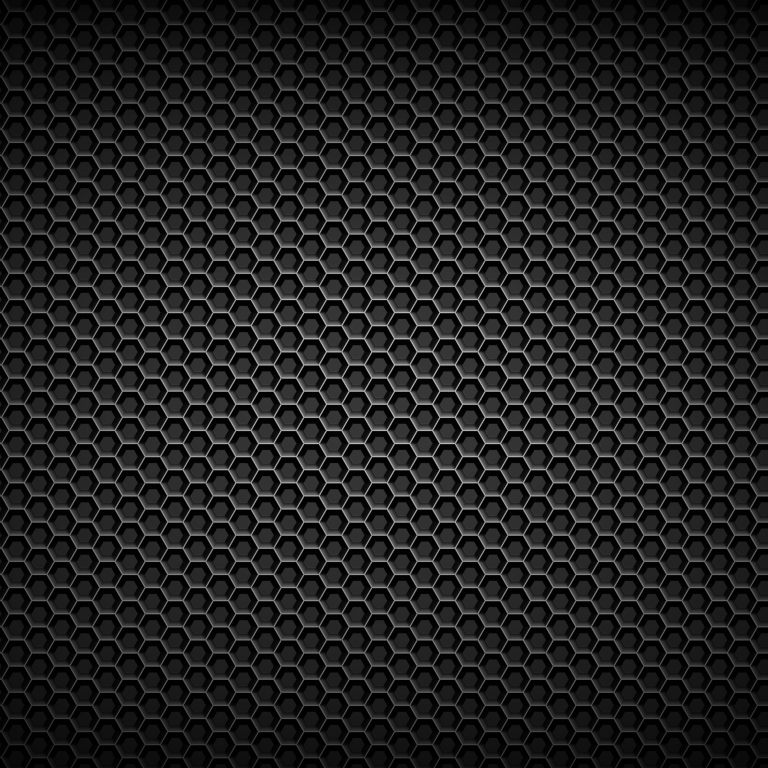
A Shadertoy shader for this pattern:

```glsl
#define ROWS 29.33
#define LATTICE_ORIGIN vec2(0.4056, 0.610)
#define RIM_HALF_WIDTH 0.022
#define FLOOR_RADIUS 0.255
#define RIM_GRAY 0.74
#define FLOOR_GRAY 0.215
#define WALL_GRAY 0.47
#define SHADOW_GRAY 0.01
#define LIGHT_DIR vec2(-0.34, -0.94)
#define FALLOFF vec2(0.42, 0.74)

const float SQRT3 = 1.7320508;

// Offset from the nearest centre of a flat-topped hexagon of height one
vec2 hexCell(vec2 p) {
    vec2 period = vec2(SQRT3, 1.0);
    vec2 a = mod(p + 0.5 * period, period) - 0.5 * period;
    vec2 b = mod(p, period) - 0.5 * period;
    return dot(a, a) < dot(b, b) ? a : b;
}

// Hexagonal radius: 0 at the centre, 0.5 on the border
float hexRadius(vec2 p) {
    p = abs(p);
    return max(p.y, dot(p, vec2(0.5 * SQRT3, 0.5)));
}

// Light on the six sloping walls, blended narrowly at their corners
float wallLight(vec2 p, float radius) {
    float light = 0.0;
    float total = 0.0;
    for (int i = 0; i < 6; i++) {
        float angle = radians(30.0 + 60.0 * float(i));
        vec2 normal = vec2(cos(angle), sin(angle));
        float weight = exp(45.0 * (dot(p, normal) - radius));
        light += weight * smoothstep(-0.1, 0.95, dot(normal, LIGHT_DIR));
        total += weight;
    }
    return light / total;
}

void mainImage(out vec4 fragColor, in vec2 fragCoord) {
    vec2 uv = fragCoord / iResolution.y;
    vec2 p = hexCell((uv - LATTICE_ORIGIN) * ROWS);
    float radius = hexRadius(p);
    float aa = 0.75 * ROWS / iResolution.y;

    // Walls brighten from the floor up to the rim
    float height = smoothstep(FLOOR_RADIUS, 0.5, radius);
    float lit = wallLight(p, radius);
    float gray = mix(SHADOW_GRAY, WALL_GRAY, lit * mix(0.3, 1.0, height));

    // Flat floor with a faint crease on its lit side
    float floorMask = 1.0 - smoothstep(-aa, aa, radius - FLOOR_RADIUS);
    gray = mix(gray, FLOOR_GRAY, floorMask);
    float crease = 1.0 - smoothstep(0.0, aa + 0.01, abs(radius - FLOOR_RADIUS));
    gray += 0.05 * crease * lit;

    // Thin bright rim shared by neighbouring cells
    float rim = 1.0 - smoothstep(-aa, aa, 0.5 - radius - RIM_HALF_WIDTH);
    gray = mix(gray, RIM_GRAY, rim);

    // Broad glow across the middle, fading to the edges
    vec2 q = 2.0 * fragCoord / iResolution.xy - 1.0;
    vec2 fade = 1.0 - FALLOFF * q * q;
    fragColor = vec4(vec3(gray * fade.x * fade.y), 1.0);
}
```
